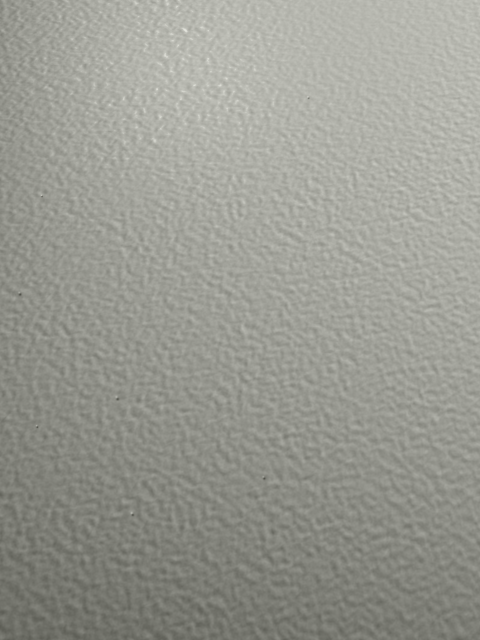
This texture is drawn by a WebGL 1 fragment shader. Its source:

```glsl
precision highp float;

uniform vec2 u_resolution;

#define GRAIN_DENSITY 54.0
#define PERSPECTIVE 0.22
#define RELIEF_CONTRAST 0.105
#define LIGHT_REACH 0.30
#define LIGHT_POSITION vec2(1.5, 1.65)
#define GLOW_CENTER vec2(0.37, 1.18)
#define GLOW_STRENGTH 0.05
#define SPECK_CELLS 5.0
#define SPECK_RADIUS 0.0042
#define FILM_GRAIN 0.018
#define PAINT_TINT vec3(0.002, 0.005, -0.026)

vec2 hash2(vec2 p) {
  vec3 h = fract(p.xyx * vec3(0.1031, 0.1030, 0.0973));
  h += dot(h, h.yzx + 33.33);
  return fract((h.xx + h.yz) * h.zy);
}

float cornerSlope(vec2 cell, vec2 offset) {
  float angle = 6.28318 * hash2(cell).x;
  return dot(vec2(cos(angle), sin(angle)), offset);
}

float gradientNoise(vec2 p) {
  vec2 i = floor(p);
  vec2 f = p - i;
  vec2 w = f * f * f * (f * (f * 6.0 - 15.0) + 10.0);
  vec2 e = vec2(1.0, 0.0);
  float low = mix(cornerSlope(i, f), cornerSlope(i + e, f - e), w.x);
  float high = mix(cornerSlope(i + e.yx, f - e.yx),
                   cornerSlope(i + e.xx, f - e.xx), w.x);
  return mix(low, high, w.y);
}

// Rolled paint: rounded lumps with finer wrinkles, each octave turned
float paintHeight(vec2 p) {
  mat2 turn = mat2(0.80, 0.60, -0.60, 0.80);
  vec2 q = turn * p;
  q += 0.3 * vec2(gradientNoise(p * 0.7 + 17.0), gradientNoise(p * 0.7 + 71.0));
  float height = 0.85 * gradientNoise(q);
  q = turn * q;
  height += 0.42 * gradientNoise(q * 1.7 + 31.0);
  q = turn * q;
  height += 0.12 * gradientNoise(q * 3.3 + 57.0);
  return height;
}

// Broad falloff of light over the wall
float wallTone(vec2 uv, float glow) {
  float tone = 0.448 + 0.43 * uv.y - 0.18 * uv.y * uv.y;
  tone += 0.06 * (uv.x - 0.5);
  tone -= 0.10 * exp(-5.0 * uv.x) * uv.y;
  return tone + GLOW_STRENGTH * glow;
}

// Rare pimples: a dark dot with a lit upper edge
float specks(vec2 p) {
  vec2 cell = floor(p * SPECK_CELLS);
  vec2 seed = hash2(cell + 211.0);
  vec2 center = (cell + 0.2 + 0.6 * hash2(cell + 93.0)) / SPECK_CELLS;
  vec2 d = (p - center) / (SPECK_RADIUS * (0.6 + 0.5 * seed.y));
  float dark = exp(-2.0 * dot(d, d));
  vec2 litOffset = d - vec2(-0.5, 0.9);
  float lit = exp(-2.5 * dot(litOffset, litOffset));
  return step(0.86, seed.x) * (0.15 * lit - 0.22 * dark);
}

void main() {
  vec2 uv = gl_FragCoord.xy / u_resolution;
  vec2 p = gl_FragCoord.xy / u_resolution.x;

  // Surface receding toward the top
  vec2 surface = vec2(p.x - 0.5, p.y) / (1.0 - PERSPECTIVE * p.y);
  vec2 grain = surface * GRAIN_DENSITY + 100.0;

  // Raking light from the upper right
  vec2 toLight = normalize(LIGHT_POSITION - p);
  float relief = paintHeight(grain - LIGHT_REACH * toLight)
               - paintHeight(grain + LIGHT_REACH * toLight);
  relief *= 0.85 + 0.25 * gradientNoise(p * 7.0 + 5.0);

  // Soft reflection and the calmer patch beside it
  vec2 glowOffset = (p - GLOW_CENTER) / vec2(0.24, 0.22);
  float glow = exp(-dot(glowOffset, glowOffset));
  vec2 calmOffset = (p - vec2(0.75, 1.28)) / vec2(0.28, 0.20);
  float calm = exp(-dot(calmOffset, calmOffset));

  float tone = wallTone(uv, glow);
  tone += RELIEF_CONTRAST * relief * (1.0 - 0.55 * calm);
  tone += 0.10 * glow * smoothstep(0.3, 0.9, relief);
  tone += specks(p);
  tone += FILM_GRAIN * gradientNoise(p * 190.0);

  gl_FragColor = vec4(clamp(vec3(tone) + PAINT_TINT, 0.0, 1.0), 1.0);
}
```
